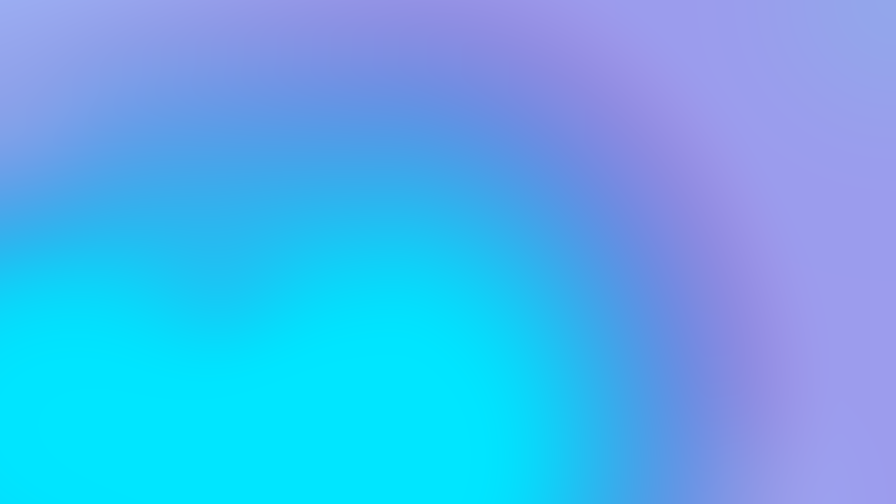
Write a WebGL 2 fragment shader that draws this background.

```glsl
#version 300 es
precision highp float;
// A soft cyan pool fading through blue to lavender.
// A stretched radial field, bent by a few broad glows, drives a smooth
// colour ramp; faint tints then lighten the edges of the canvas.

uniform vec2 u_resolution;
out vec4 fragColor;

float glow(vec2 p, vec2 centre, float spread) {
    vec2 d = p - centre;
    return exp(-dot(d, d) / spread);
}

// Distance from the pool's heart, in canvas heights
float poolField(vec2 p) {
    vec2 d = p - vec2(0.764, 0.097);
    // The pool is long towards the left and tight towards the right
    d.x *= mix(0.48, 1.18, smoothstep(-0.12, 0.12, d.x));
    float r = length(d);
    r += 0.09 * glow(p, vec2(0.44, 0.375), 0.03);  // notch in the upper rim
    r -= 0.15 * glow(p, vec2(0.0, 0.236), 0.12);   // cyan spill on the left
    r += 0.09 * glow(p, vec2(0.0, 0.72), 0.04);    // pale upper left shoulder
    return r;
}

// Cyan at the heart, violet at the rim, paler lavender beyond
vec3 poolColour(float r) {
    vec3 cyan = vec3(0.0, 0.9, 1.0);
    vec3 violet = vec3(0.61, 0.54, 0.88);
    vec3 blend = smoothstep(vec3(0.22, 0.2, 0.2), vec3(1.02, 0.78, 0.78), vec3(r));
    vec3 haze = vec3(0.0, 0.07, 0.05) * smoothstep(0.83, 1.08, r);
    return mix(cyan, violet, blend) + haze;
}

void main() {
    vec2 p = gl_FragCoord.xy / u_resolution.y;
    float aspect = u_resolution.x / u_resolution.y;
    float r = poolField(p);
    vec3 colour = poolColour(r);

    // Edge tints: left side, lower right rim, upper right corner
    float outside = smoothstep(0.45, 0.8, r);
    colour += vec3(0.0, 0.09, 0.035) * exp(-2.5 * p.x * p.x) * outside;
    colour += vec3(0.0, 0.05, 0.02) * glow(p, vec2(1.48, 0.0), 0.03);
    colour += vec3(-0.035, 0.04, -0.01) * glow(p, vec2(aspect, 1.0), 0.06);

    fragColor = vec4(clamp(colour, 0.0, 1.0), 1.0);
}
```
